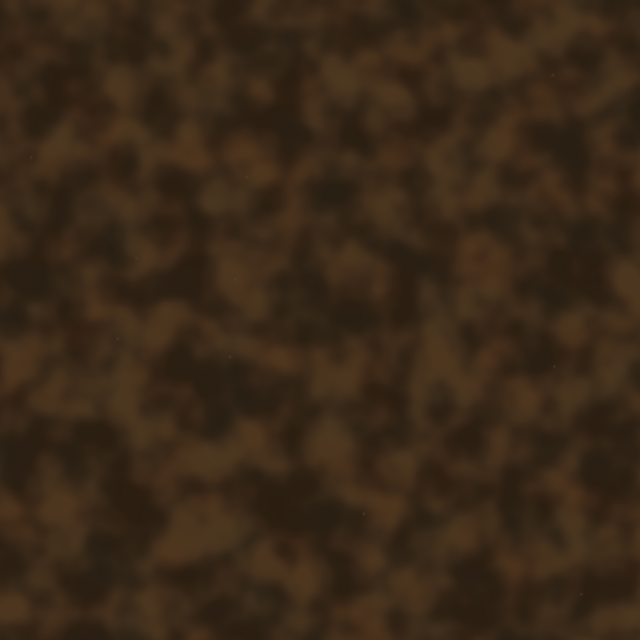
This texture is drawn by a Shadertoy shader. Its source:

```glsl
const vec3 DARK_BROWN  = vec3(0.166, 0.121, 0.070);
const vec3 MID_BROWN   = vec3(0.232, 0.162, 0.098);
const vec3 LIGHT_BROWN = vec3(0.302, 0.212, 0.120);
const vec3 RUST_SHIFT  = vec3(0.016, -0.007, -0.010);
const vec3 SPECK_COLOR = vec3(0.36, 0.27, 0.16);

const float BLOTCH_FREQ   = 9.5;   // blotches across the canvas
const float DETAIL_FREQ   = 19.0;
const float FINE_FREQ     = 36.0;
const float BLOTCH_WEIGHT = 0.66;
const float DETAIL_WEIGHT = 0.62;
const float FINE_WEIGHT   = 0.20;
const float TONE_BIAS     = 0.46;
const float CONTRAST      = 1.10;
const float TINT_FREQ     = 12.0;
const float SPECK_CELLS   = 6.0;
const float SPECK_SHARE   = 0.25;
const float SPECK_RADIUS  = 0.004;
const float SPECK_OPACITY = 0.45;
const float TAU = 6.2831853;

// Integer hash of a lattice cell, two values in 0..1
vec2 hash2(vec2 cell) {
    uvec2 q = uvec2(ivec2(cell) + 4096);
    uint h = q.x * 1597334677u ^ q.y * 3812015801u;
    h = (h ^ (h >> 16)) * 2246822519u;
    h = (h ^ (h >> 13)) * 3266489917u;
    h ^= h >> 16;
    return vec2(h & 65535u, h >> 16) / 65535.0;
}

vec2 gradientAt(vec2 cell) {
    float angle = TAU * hash2(cell).x;
    return vec2(cos(angle), sin(angle));
}

float gradientNoise(vec2 p) {
    vec2 cell = floor(p);
    vec2 f = p - cell;
    vec2 fade = f * f * f * (f * (f * 6.0 - 15.0) + 10.0);
    vec2 right = vec2(1.0, 0.0), up = vec2(0.0, 1.0);
    float a = dot(gradientAt(cell), f);
    float b = dot(gradientAt(cell + right), f - right);
    float c = dot(gradientAt(cell + up), f - up);
    float d = dot(gradientAt(cell + 1.0), f - 1.0);
    return mix(mix(a, b, fade.x), mix(c, d, fade.x), fade.y);
}

mat2 rotation(float angle) {
    float c = cos(angle), s = sin(angle);
    return mat2(c, s, -s, c);
}

// Soft blotches from three octaves, turned to hide the lattice
float blotches(vec2 uv) {
    float broad = gradientNoise(rotation(0.5) * uv * BLOTCH_FREQ + 13.7);
    float detail = gradientNoise(rotation(1.2) * uv * DETAIL_FREQ + 71.3);
    float fine = gradientNoise(rotation(0.2) * uv * FINE_FREQ + 307.9);
    return BLOTCH_WEIGHT * broad + DETAIL_WEIGHT * detail + FINE_WEIGHT * fine;
}

// Sparse, faint dust, at most one speck per cell
float specks(vec2 uv) {
    vec2 cell = floor(uv * SPECK_CELLS);
    vec2 center = (cell + 0.1 + 0.8 * hash2(cell + 211.0)) / SPECK_CELLS;
    float present = step(hash2(cell + 503.0).x, SPECK_SHARE);
    return present * (1.0 - smoothstep(0.0, SPECK_RADIUS, distance(uv, center)));
}

void mainImage(out vec4 fragColor, in vec2 fragCoord) {
    vec2 uv = fragCoord / iResolution.y;

    // Brown tone ramp, flattened at both ends
    float tone = smoothstep(0.0, 1.0, TONE_BIAS + CONTRAST * blotches(uv));
    vec3 color = mix(DARK_BROWN, MID_BROWN, min(2.0 * tone, 1.0));
    color = mix(color, LIGHT_BROWN, max(2.0 * tone - 1.0, 0.0));

    // Drift between rust and olive
    float tint = gradientNoise(rotation(0.9) * uv * TINT_FREQ + 137.1);
    color += RUST_SHIFT * tint;

    color = mix(color, SPECK_COLOR, SPECK_OPACITY * specks(uv));
    fragColor = vec4(color, 1.0);
}
```
